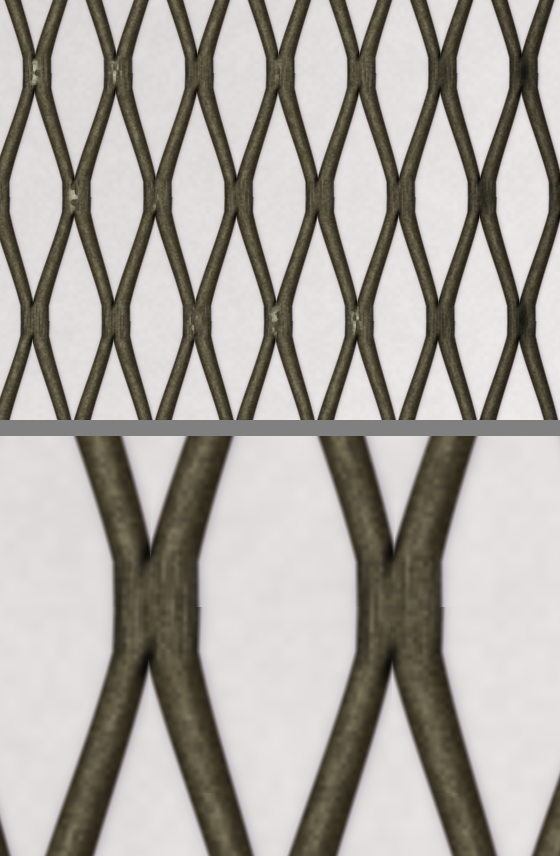
Top: the whole. Bottom: its middle third, enlarged.
Write a Shadertoy shader that draws this texture.

```glsl
// Expanded metal mesh over a pale backdrop: staggered rows of bonded nodes
// joined by slanted strands. Each row band is folded into one slash and one
// backslash strand, then shaded across the strand and worn per node by hash.

float hash(vec2 p) {
    vec3 q = fract(p.xyx * 0.1031);
    q += dot(q, q.yzx + 33.33);
    return fract((q.x + q.y) * q.z);
}

float noise(vec2 p) {
    vec2 i = floor(p), f = fract(p);
    f = f * f * (3.0 - 2.0 * f);
    return mix(mix(hash(i), hash(i + vec2(1, 0)), f.x),
               mix(hash(i + vec2(0, 1)), hash(i + vec2(1, 1)), f.x), f.y);
}

// x: position across the strand (-1..1), y: distance outside its edge
vec2 strand(float x, float centre, float halfWidth) {
    float d = fract(x - centre + 0.5) - 0.5;
    return vec2(d / halfWidth, abs(d) - halfWidth);
}

float blob(vec2 p, vec2 size) {
    p /= size;
    return exp(-dot(p, p));
}

void mainImage(out vec4 fragColor, in vec2 fragCoord) {
    vec2 uv = fragCoord / iResolution.y;

    // Mesh space: one unit per node pitch across and per row upward
    vec2 q = (uv - vec2(0.083, 0.236)) / vec2(0.1931, 0.2952);
    q.x -= 0.0135 * q.y;

    // Strands run vertically beside the nodes and slant between them
    float row = floor(q.y), t = q.y - row;
    float x = q.x - 0.5 * mod(row, 2.0);
    float ramp = clamp((t - 0.12) / 0.76, 0.0, 1.0);
    ramp = mix(ramp, smoothstep(0.0, 1.0, ramp), 0.2);
    vec2 slash = strand(x, mix(0.065, 0.405, ramp), mix(0.108, 0.077, t));
    vec2 backslash = strand(x, mix(-0.095, -0.435, ramp), mix(0.078, 0.114, t));
    bool onSlash = slash.y < backslash.y;
    vec2 s = onSlash ? slash : backslash;

    // Nearest node and the position relative to it
    float nodeRow = floor(q.y + 0.5);
    float nodeX = q.x - 0.5 * mod(nodeRow, 2.0);
    vec2 id = vec2(floor(nodeX + 0.5), nodeRow);
    vec2 n = vec2(nodeX - id.x, q.y - nodeRow);
    float rnd = hash(id + 17.0);

    // Backdrop: soft light gradient, faint mottling and a violet contact shade
    vec3 backdrop = vec3(0.885, 0.875, 0.87);
    backdrop += 0.035 * smoothstep(0.2, 1.3, uv.x) - 0.025 * uv.y;
    backdrop += 0.022 * (noise(uv * 95.0) - 0.5) + 0.015 * (noise(uv * 24.0) - 0.5);
    float fringe = exp(-max(s.y, 0.0) / 0.018) * (s.x > 0.0 ? 0.75 : 0.4);
    backdrop = mix(backdrop, vec3(0.60, 0.56, 0.62), fringe);

    // Rounded strand: lit left of its middle, dark at both edges
    float across = (s.x + (onSlash ? 0.2 : 0.12)) / 0.58;
    float lit = exp(-across * across);
    float streak = noise(vec2(s.x * 3.5 + id.x * 9.0, q.y * 16.0));
    float grain = noise(uv * 230.0);
    vec3 metal = mix(vec3(0.17, 0.15, 0.095), vec3(0.435, 0.41, 0.325),
                     lit * (0.65 + 0.45 * streak));

    // Flat node face with vertical tool marks
    float face = 1.0 - smoothstep(0.09, 0.19, abs(n.y));
    float marks = noise(vec2(n.x * 55.0 + rnd * 40.0, q.y * 9.0));
    vec3 plate = mix(vec3(0.26, 0.24, 0.175), vec3(0.42, 0.395, 0.32), marks);
    plate *= 1.0 - 0.45 * smoothstep(0.10, 0.17, abs(n.x));
    metal = mix(metal, plate, face * 0.85);

    // Dark slits at the crotches above and below each node
    float side = sign(n.y);
    vec2 slit = vec2(n.x + 0.035 - 0.4 * (n.y - side * 0.15), abs(n.y) - 0.15);
    metal *= 1.0 - 0.8 * blob(slit, vec2(0.028, 0.055));

    // Tarnish deepens to the right; bright scuffs gather at the lower left
    float tarnish = smoothstep(0.9, 1.25, uv.x);
    metal *= 1.0 - 0.14 * tarnish;
    metal *= 1.0 - 0.65 * tarnish * blob(n - vec2(0.03 * rnd, 0.0), vec2(0.075, 0.14));
    float scuff = smoothstep(0.35, 0.75, rnd + 0.35 - 0.3 * uv.x - 0.4 * uv.y);
    scuff *= blob(n + vec2(0.035, 0.0), vec2(0.06, 0.12));
    scuff *= smoothstep(0.5, 0.8, noise(vec2(n.x * 26.0, n.y * 24.0) + rnd * 50.0));
    metal = mix(metal, vec3(0.70, 0.70, 0.60), scuff);
    metal *= 0.86 + 0.28 * grain;

    // Soft silhouette, never thinner than a pixel
    float soft = max(0.013, 1.0 / (0.1931 * iResolution.y));
    float cover = 1.0 - smoothstep(-soft, soft, s.y);
    fragColor = vec4(mix(backdrop, metal, cover), 1.0);
}
```
